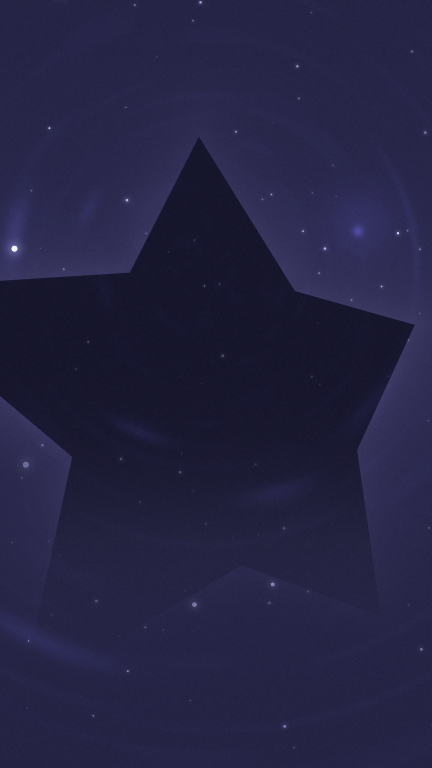
A Shadertoy shader for this background:

```glsl
float hash(vec2 p) {
    p = fract(p * vec2(123.34, 456.21));
    p += dot(p, p + 45.32);
    return fract(p.x * p.y);
}

float noise(vec2 p) {
    vec2 i = floor(p), f = fract(p);
    f = f * f * (3.0 - 2.0 * f);
    return mix(mix(hash(i), hash(i + vec2(1, 0)), f.x),
               mix(hash(i + vec2(0, 1)), hash(i + vec2(1, 1)), f.x), f.y);
}

// Signed distance to the leaning five-pointed silhouette
float starDistance(vec2 p) {
    vec2 corner[10] = vec2[10](
        vec2(0.259, 0.822), vec2(0.384, 0.621), vec2(0.540, 0.577),
        vec2(0.465, 0.414), vec2(0.496, 0.198), vec2(0.314, 0.264),
        vec2(0.027, 0.092), vec2(0.094, 0.405), vec2(-0.165, 0.624),
        vec2(0.169, 0.645));
    float d = 1e3, side = 1.0;
    for (int i = 0; i < 10; i++) {
        vec2 a = corner[i], b = corner[(i + 9) % 10];
        vec2 e = b - a, w = p - a;
        vec2 q = w - e * clamp(dot(w, e) / dot(e, e), 0.0, 1.0);
        d = min(d, dot(q, q));
        bvec3 c = bvec3(p.y >= a.y, p.y < b.y, e.x * w.y > e.y * w.x);
        if (all(c) || all(not(c))) side = -side;
    }
    return side * sqrt(d);
}

// Soft streak along a circle, tapering away from its middle angle
float streak(vec2 polar, float radius, float angle, float spread, float width) {
    float turn = mod(polar.y - angle + 3.14159, 6.28318) - 3.14159;
    float across = (polar.x - radius) / width;
    float along = turn / spread;
    return exp(-across * across - along * along);
}

// One jittered point of light per occupied grid cell
float sparkles(vec2 p, float cells, float density, float size, float pixel) {
    vec2 g = p * cells, home = floor(g);
    float light = 0.0;
    for (int y = -1; y <= 1; y++)
    for (int x = -1; x <= 1; x++) {
        vec2 id = home + vec2(x, y);
        float pick = hash(id + cells);
        vec2 spot = id + vec2(hash(id + 17.3), hash(id + 41.7));
        float r = size * mix(0.45, 1.0, hash(id + 8.1));
        float d = length(g - spot) / cells;
        float dotLight = 1.0 - smoothstep(r - pixel * 0.5, r + pixel * 0.5, d);
        float halo = 0.25 * exp(-d * d / (r * r * 6.0));
        light += step(pick, density) * (dotLight + halo) * mix(0.35, 1.0, hash(id + 3.9));
    }
    return light;
}

void mainImage(out vec4 fragColor, in vec2 fragCoord) {
    vec2 p = fragCoord / iResolution.y;
    float pixel = 1.0 / iResolution.y;

    // Night gradient with a lighter middle band
    float band = exp(-pow((p.y - 0.57) / 0.28, 2.0));
    vec3 color = mix(vec3(0.143, 0.138, 0.268), vec3(0.165, 0.160, 0.305), band);

    // Pale halo hugging the silhouette
    float d = starDistance(p);
    float haloFade = smoothstep(0.12, 0.48, p.y) * (1.0 - 0.4 * smoothstep(0.65, 0.85, p.y));
    color += vec3(0.062, 0.056, 0.075) * exp(-max(d, 0.0) / 0.045) * haloFade;

    // Dark silhouette dissolving toward the bottom
    vec3 inside = mix(vec3(0.112, 0.110, 0.205), vec3(0.085, 0.083, 0.172),
                      smoothstep(0.25, 0.55, p.y));
    float cover = 1.0 - smoothstep(-0.7 * pixel, 0.7 * pixel, d);
    color = mix(color, inside, cover * smoothstep(0.1, 0.44, p.y));

    // Swirling streaks around a common centre
    vec2 q = p - vec2(0.273, 0.648);
    vec2 polar = vec2(length(q), atan(q.y, q.x));
    float swirl = streak(polar, 0.259, 2.94, 0.17, 0.013)
                + 0.5 * streak(polar, 0.177, 2.68, 0.14, 0.009)
                + 0.7 * streak(polar, 0.230, -1.98, 0.17, 0.009)
                + 0.5 * streak(polar, 0.302, -1.29, 0.14, 0.012)
                + 0.7 * streak(polar, 0.530, -2.00, 0.18, 0.013)
                + 0.4 * streak(polar, 0.270, 0.15, 0.35, 0.006)
                + 0.4 * streak(polar, 0.272, -0.70, 0.20, 0.010)
                + 0.3 * streak(polar, 0.139, -2.95, 0.18, 0.009);
    float wisps = smoothstep(0.62, 1.0, noise(vec2(polar.x * 70.0, polar.y * 2.5 + 9.0)));
    color += vec3(0.055, 0.055, 0.125) * (swirl + 0.13 * wisps);

    // Violet blurs at the upper right
    float blur = exp(-pow(length(p - vec2(0.466, 0.699)) / 0.007, 2.0))
               + 0.35 * exp(-pow(length(p - vec2(0.47, 0.71)) / 0.045, 2.0));
    color += vec3(0.11, 0.10, 0.25) * blur;

    // Dust, small stars and a few large ones, denser in the upper sky
    float sky = mix(0.55, 1.0, smoothstep(0.3, 0.75, p.y)) * (1.0 - 0.4 * cover);
    float light = 0.35 * sparkles(p, 24.0, 0.16, 0.0013, pixel)
                + 0.8 * sparkles(p + 0.37, 13.0, 0.32, 0.0018, pixel)
                + sparkles(p + 0.71, 6.0, 0.22, 0.0042, pixel);
    color += vec3(0.72, 0.74, 0.86) * light * sky;

    // Fine grain
    color += 0.012 * (hash(floor(p * 512.0) + 5.0) - 0.5);
    fragColor = vec4(clamp(color, 0.0, 1.0), 1.0);
}
```
